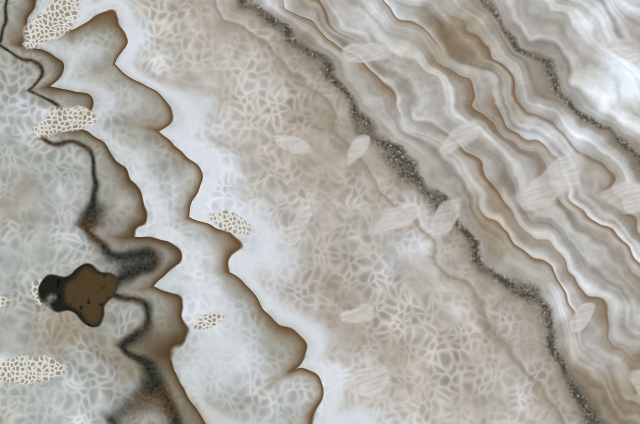
This texture is drawn by a Shadertoy shader. Its source:

```glsl
// Polished banded agate: a scalloped layer coordinate runs across the stone,
// and veins, stripes and granular seams are drawn at chosen depths of it.
// Soft Voronoi cells mottle the layers; frothy lens-shaped pores lie on top.

vec2 hash2(vec2 p) {
    vec3 q = fract(p.xyx * vec3(0.1031, 0.1030, 0.0973));
    q += dot(q, q.yzx + 33.33);
    return fract((q.xx + q.yz) * q.zy);
}

float corner(vec2 cell, vec2 offset) {
    float angle = 6.2832 * hash2(cell).x;
    return dot(vec2(cos(angle), sin(angle)), offset);
}

// Gradient noise, about -0.7 to 0.7
float noise(vec2 p) {
    vec2 i = floor(p), f = fract(p), e = vec2(1, 0);
    vec2 u = f * f * f * (f * (f * 6.0 - 15.0) + 10.0);
    return mix(mix(corner(i, f), corner(i + e, f - e), u.x),
               mix(corner(i + e.yx, f - e.yx), corner(i + 1.0, f - 1.0), u.x), u.y);
}

float fbm(vec2 p) {
    float sum = 0.0, amp = 1.0;
    for (int i = 0; i < 4; i++) {
        sum += amp * noise(p);
        p = mat2(1.6, 1.2, -1.2, 1.6) * p + 7.3;
        amp *= 0.5;
    }
    return sum;
}

// Voronoi: 0 on the walls, growing towards cell centres
float cells(vec2 p) {
    vec2 i = floor(p);
    float near = 9.0, next = 9.0;
    for (int y = -1; y <= 1; y++)
    for (int x = -1; x <= 1; x++) {
        vec2 g = i + vec2(x, y);
        float d = length(g + 0.1 + 0.8 * hash2(g) - p);
        next = min(next, max(near, d));
        near = min(near, d);
    }
    return next - near;
}

// Vein with a crisp right edge and a soft tail on the left
float vein(float d, float tail, float edge) {
    return d < 0.0 ? exp(d / tail) : 1.0 - smoothstep(0.0, edge, d);
}

float band(float d, float width) { return exp(-d * d / (width * width)); }

// Coverage of scattered, tilted lens-shaped pores
float lenses(vec2 p) {
    float pitch = 0.2, cover = 0.0;
    vec2 i = floor(p / pitch);
    float ragged = 0.6 * noise(p * 20.0);
    for (int y = -1; y <= 1; y++)
    for (int x = -1; x <= 1; x++) {
        vec2 g = i + vec2(x, y), h = hash2(g + 31.0), k = hash2(g + 87.0);
        vec2 q = p - (g + 0.15 + 0.7 * h) * pitch;
        float a = 1.7 * k.y - 0.6;
        q = mat2(cos(a), -sin(a), sin(a), cos(a)) * q;
        float d = length(q / (vec2(0.075, 0.034) * (0.45 + 0.75 * h.y))) - 1.0 + ragged;
        cover = max(cover, step(0.4, k.x) * (1.0 - smoothstep(-0.15, 0.15, d)));
    }
    return cover;
}

void mainImage(out vec4 fragColor, in vec2 fragCoord) {
    vec2 p = fragCoord / iResolution.y;
    float t = 1.0 - p.y;
    vec3 white = vec3(0.85, 0.875, 0.90), sand = vec3(0.59, 0.535, 0.45);
    vec3 brown = vec3(0.39, 0.30, 0.20), dark = vec3(0.16, 0.165, 0.14);

    // Layer coordinate: fanned diagonals, scalloped most on the left
    float leftness = 1.0 - smoothstep(0.35, 0.8, p.x - 0.5 * t);
    float x = p.x - 0.15 * t * (1.0 - t) + 0.07 * noise(p * 4.5 + 2.0);
    x += 0.06 * noise(p * 9.0) + 0.018 * noise(p * 25.0);
    float lobes = abs(sin(17.0 * t + 2.0 * p.x + 4.0 * noise(p * 2.7)));
    x -= mix(0.02, 0.08, leftness) * (lobes - 0.6);
    float s = max((x - 0.4 * t) / (1.0 + 0.8 * t), x - 0.85 * t);
    float cloud = fbm(p * 3.2 + 3.0), patches = fbm(p * 7.0 + 40.0), rough = fbm(p * 24.0);
    float grain = noise(p * 150.0) + 0.6 * noise(p * 85.0);
    float rightSide = smoothstep(0.55, 0.62, s);
    float heart = smoothstep(0.19, 0.3, s) * (1.0 - rightSide);

    // Ground colour with broad clouds and small cellular mottling
    vec3 col = mix(vec3(0.675, 0.69, 0.675), vec3(0.74, 0.72, 0.695), heart);
    col = mix(col, vec3(0.695, 0.685, 0.665), rightSide);
    col = mix(col, white, 0.95 * smoothstep(0.0, 0.6, cloud + 0.35 * patches));
    col = mix(col, sand, 0.7 * smoothstep(0.05, 0.65, -cloud - 0.4 * patches) * (1.0 - 0.4 * heart));
    vec2 wobble = vec2(noise(p * 20.0), noise(p * 20.0 + 9.0));
    float cell = cells(p * vec2(46.0, 42.0) + 1.1 * wobble);
    float mottle = smoothstep(-0.1, 0.75, cell) - 0.4;
    col -= mottle * (1.0 - 0.8 * rightSide) * (0.7 + patches) * vec3(0.12, 0.135, 0.155);
    col += 0.07 * rough;

    // Fine layering, strongest on the right
    float stripes = noise(vec2(s * 22.0, t * 2.5)) + 0.5 * noise(vec2(s * 60.0, t * 4.0));
    col += stripes * mix(vec3(0.07), vec3(0.25, 0.28, 0.31), rightSide);
    for (int i = 0; i < 5; i++) {
        float k = float(i), depth = 0.69 + 0.085 * k + 0.03 * sin(k * 4.0);
        float fade = smoothstep(-0.25, 0.2, noise(vec2(t * 4.0 + k * 5.7, k)));
        float line = vein(s - depth, 0.014, 0.008);
        col = mix(col, vec3(0.44, 0.33, 0.22), 0.8 * fade * line);
    }
    col = mix(col, sand * 0.9, 0.6 * vein(s - 0.51, 0.014, 0.01));

    // Milky halos, then the two scalloped brown veins
    col = mix(col, white, 0.9 * band(s - 0.235, 0.035) + 0.7 * band(s - 0.09, 0.028));
    float thick = 0.6 + 1.1 * smoothstep(-0.3, 0.4, noise(p * 6.0 + 4.0));
    col = mix(col, sand, 0.8 * vein(s - 0.2, 0.028, 0.006));
    col = mix(col, brown, vein(s - 0.2, 0.014 * thick, 0.005));
    col = mix(col, sand * 0.8, 0.9 * vein(s - 0.055, 0.03 + 0.03 * t, 0.006));
    col = mix(col, brown * 0.85, vein(s - 0.055, 0.014 * thick, 0.005));

    // Dark granular seams, the left one pooling towards the bottom
    float inkWidth = 0.008 + 0.022 * t * t * thick;
    float ink = band(s + 0.01 + 0.05 * noise(p * 10.0), inkWidth);
    col = mix(col, mix(dark, brown * 0.7, smoothstep(-0.1, 0.3, patches)) + 0.09 * grain, 0.95 * ink);
    float seam = min(band(s - 0.585, 0.018) + 0.8 * band(s - 1.14, 0.014), 1.0);
    float stain = min(band(s - 0.575, 0.036) + band(s - 1.13, 0.026), 1.0);
    col = mix(col, sand * 0.88, 0.65 * stain);
    col = mix(col, vec3(0.39, 0.36, 0.32), 0.75 * seam);
    col = mix(col, dark + 0.09, 0.85 * seam * smoothstep(-0.25, 0.45, grain + 0.8 * rough));
    col += 0.25 * seam * smoothstep(0.3, 0.7, -grain);

    // Frothy pores: honeycomb on the left, combed streaks on the right
    float froth = lenses(p);
    float holes = smoothstep(0.1, 0.55, cells(p * 88.0 + wobble));
    vec3 foam = mix(vec3(0.87, 0.87, 0.84), vec3(0.60, 0.57, 0.51), holes);
    float combed = noise(vec2(p.x + 3.0 * p.y, 9.0 * p.y - 3.0 * p.x) * 14.0);
    vec3 silk = vec3(0.81, 0.80, 0.79) + 0.1 * combed;
    float silky = smoothstep(0.5, 0.75, p.x);
    col = mix(col, mix(foam, silk, silky), froth * mix(0.9, 0.7, silky));

    // Open cavity with a dark rim
    vec2 q = (p - vec2(0.205, 0.31)) / vec2(0.085, 0.062);
    float hollow = length(q) - 1.0 + 0.8 * noise(p * 16.0);
    vec3 pit = mix(vec3(0.31, 0.25, 0.16), dark * 0.8, smoothstep(-0.35, 0.0, hollow - 0.2 * q.x));
    pit *= 1.0 - 0.5 * smoothstep(0.25, 0.5, noise(p * 55.0));
    col = mix(col, pit, 1.0 - smoothstep(-0.06, 0.06, hollow));

    fragColor = vec4(clamp(col + 0.01 * grain, 0.0, 1.0), 1.0);
}
```
